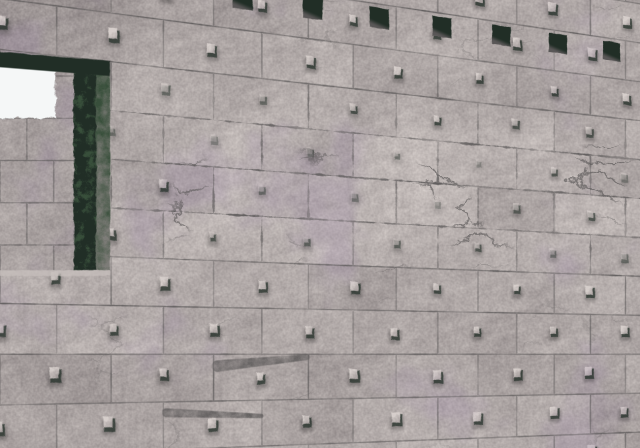
Reproduce this texture procedurally as a WebGL 1 fragment shader.

```glsl
precision highp float;
uniform vec2 u_resolution;

const vec3 STONE_DARK = vec3(0.56, 0.53, 0.53);
const vec3 STONE_LIGHT = vec3(0.775, 0.745, 0.735);
const vec3 JOINT_COLOR = vec3(0.35, 0.34, 0.34);
const vec3 HOLLOW = vec3(0.13, 0.18, 0.15);
const vec3 MOSS = vec3(0.22, 0.31, 0.23);
const vec3 SKY = vec3(0.96, 0.97, 0.97);
const vec3 LILAC = vec3(0.62, 0.54, 0.66);
const vec2 BLOCK = vec2(0.181, 0.0794);   // block size at the left edge
const float HORIZON = 0.5535;             // course line that stays level
const float RECESSION = 0.234;            // shrinkage toward the right
const float JOINT_HALF = 0.0009;
const vec2 BOSS_HALF = vec2(0.0088, 0.0105);
const vec2 SOCKET_HALF = vec2(0.0185, 0.0185);
const float SOCKET_PITCH = 0.75;
const float OPENING_RIGHT = 0.172;
const float OPENING_BOTTOM = 0.422;
const float JAMB_LEFT = 0.115;

float hash(vec2 p) {
  return fract(sin(dot(p, vec2(127.1, 311.7))) * 43758.55);
}

vec2 gradient(vec2 cell) {
  float angle = 6.2832 * hash(cell);
  return vec2(cos(angle), sin(angle));
}

float noise(vec2 p) {
  vec2 i = floor(p), f = p - i;
  vec2 w = f * f * f * (f * (f * 6.0 - 15.0) + 10.0);
  vec2 e = vec2(1.0, 0.0);
  float a = dot(gradient(i), f);
  float b = dot(gradient(i + e.xy), f - e.xy);
  float c = dot(gradient(i + e.yx), f - e.yx);
  float d = dot(gradient(i + e.xx), f - e.xx);
  return mix(mix(a, b, w.x), mix(c, d, w.x), w.y);
}

float fbm(vec2 p) {
  float sum = 0.0, gain = 1.0;
  for (int i = 0; i < 4; i++) {
    sum += gain * noise(p);
    p = p * 2.03 + 17.3;
    gain *= 0.55;
  }
  return sum;
}

float cover(float dist) {
  float pixel = 1.0 / u_resolution.x;
  return 1.0 - smoothstep(-pixel, pixel, dist);
}

float box(vec2 p, vec2 halfSize) {
  vec2 q = abs(p) - halfSize;
  return length(max(q, 0.0)) + min(max(q.x, q.y), 0.0);
}

float streak(vec2 p, vec2 a, vec2 b, float halfWidth) {
  vec2 ab = b - a;
  float t = clamp(dot(p - a, ab) / dot(ab, ab), 0.0, 1.0);
  return cover(length(p - a - ab * t) - halfWidth * (1.0 - 0.5 * t));
}

// Stone grain: broad stains, slanted veins and fine speckle
vec3 stone(vec2 p, float tone) {
  float vein = noise(vec2(p.x * 9.0 + p.y * 14.0, p.y * 75.0 + p.x * 22.0));
  float speckle = noise(p * 190.0) + 0.7 * noise(p * 310.0);
  float t = 0.56 + tone + 0.22 * fbm(p * 7.0) + 0.16 * vein
          + 0.2 * fbm(p * 45.0) + 0.25 * speckle;
  vec3 color = mix(STONE_DARK, STONE_LIGHT, clamp(t, -0.35, 1.3));
  return mix(color, LILAC, 0.28 * smoothstep(0.15, 0.65, fbm(p * 5.0 + 31.0)));
}

// View through the opening: sky, far wall, mossy jamb and lintel
vec3 opening(vec2 p, float rough) {
  float course = p.y / 0.066 + 0.2;
  float shift = 0.5 * mod(floor(course), 2.0);
  vec2 f = abs(fract(vec2(p.x / 0.084 + shift, course) + 0.5) - 0.5);
  float joint = min(f.x * 0.084, f.y * 0.066) - 0.0008 + 0.001 * rough;
  vec3 color = mix(stone(p + 3.0, -0.1), JOINT_COLOR, 0.65 * cover(joint));
  float sky = cover(max(p.y - 0.184, p.x - 0.087) + 0.004 * rough);
  color = mix(color, SKY, sky);
  vec3 reveal = mix(HOLLOW, MOSS, smoothstep(-0.1, 0.6, fbm(p * 60.0)));
  vec3 outer = mix(MOSS, STONE_DARK, clamp(0.3 + 1.6 * (p.y - 0.2) + 0.5 * rough, 0.0, 0.8));
  reveal = mix(reveal, outer, cover(0.150 - p.x + 0.003 * rough));
  color = mix(color, reveal, cover(JAMB_LEFT - p.x + 0.003 * rough));
  return mix(color, HOLLOW, cover(p.y - 0.105 - 0.08 * p.x));
}

void main() {
  // Width is one unit; y runs downward
  vec2 p = vec2(gl_FragCoord.x, u_resolution.y - gl_FragCoord.y) / u_resolution.x;
  float depth = 1.0 - RECESSION * p.x;
  vec2 wall = vec2(p.x, p.y - HORIZON) / (BLOCK * depth);
  vec2 scale = BLOCK * vec2(depth, 1.0);
  vec2 grid = wall + vec2(0.5 * mod(floor(wall.y), 2.0), 0.0);
  vec2 id = floor(grid), f = grid - id;
  float rough = fbm(p * 55.0);
  float worn = smoothstep(-6.5, -5.0, wall.y) * (1.0 - smoothstep(-3.0, -1.5, wall.y));

  // Blocks, brighter in the worn middle courses
  float tone = 0.34 * (hash(id) - 0.5) + 0.14 * worn;
  tone -= 0.45 * (1.0 - smoothstep(0.05, 0.3, length(p * vec2(0.7, 1.4))));
  vec3 color = stone(p, tone);
  float crack = abs(noise(p * vec2(11.0, 24.0) + 5.0) + 0.15 * rough);
  float cracked = smoothstep(0.15, 0.4, noise(p * 9.0 + 40.0)) * (0.3 + 0.7 * worn);
  color = mix(color, JOINT_COLOR, 0.65 * cracked * (1.0 - smoothstep(0.0, 0.05, crack)));

  // Joints, ragged where worn
  vec2 edge = (0.5 - abs(f - 0.5)) * scale * depth;
  float ragged = JOINT_HALF + rough * mix(0.0006, 0.0022, worn);
  float strength = clamp(0.65 + 0.6 * noise(p * 16.0), 0.25, 0.95);
  color = mix(color, JOINT_COLOR, strength * max(cover(edge.y - ragged), 0.8 * cover(edge.x - ragged)));

  // Gouges along two beds
  float gouge = max(streak(p, vec2(0.34, 0.572), vec2(0.48, 0.558), 0.009),
                    streak(p, vec2(0.26, 0.645), vec2(0.408, 0.650), 0.007));
  color = mix(color, JOINT_COLOR, gouge * clamp(0.6 + 0.4 * rough, 0.2, 0.9));

  // One lifting boss on each block, with shade beneath
  vec2 jitter = vec2(hash(id + 3.0), hash(id + 8.0)) - 0.5;
  vec2 q = (f - vec2(0.5, 0.46) - jitter * vec2(0.05, 0.12)) * scale;
  vec2 size = BOSS_HALF * mix(0.7, 1.05, hash(id + 5.0)) * (1.0 - 0.25 * worn);
  float presence = mix(1.0, 0.35 + 0.65 * hash(id + 11.0), worn);
  float wobble = 0.0018 * rough;
  float stain = 1.0 - smoothstep(0.0, 0.013, box(q - vec2(0.001, 0.007), size * 0.6));
  color *= 1.0 - 0.25 * presence * stain;
  color = mix(color, HOLLOW, 0.7 * presence * cover(box(q - vec2(0.0015, 0.003), size) + wobble));
  vec3 face = stone(p, 0.3 - 38.0 * (q.x + q.y));
  color = mix(color, face, presence * cover(box(q + vec2(0.001, 0.002), size * 0.84) + wobble));

  // Beam sockets along the top course
  float slot = floor((wall.x - 3.05) / SOCKET_PITCH + 0.5);
  vec2 s = (wall - vec2(3.05 + slot * SOCKET_PITCH, -7.68)) * scale;
  float socket = cover(box(s, SOCKET_HALF * vec2(0.95, 1.0)) + wobble) * step(-1.0, slot);
  vec3 inside = mix(HOLLOW, JOINT_COLOR, smoothstep(0.006, 0.018, s.y - 0.3 * s.x));
  color = mix(color, inside, socket);

  // Opening with its pale sill
  float sill = cover(abs(p.y - OPENING_BOTTOM - 0.004) - 0.005 + wobble) * cover(p.x - OPENING_RIGHT);
  color = mix(color, STONE_LIGHT, 0.75 * sill);
  float hole = max(max(p.x - OPENING_RIGHT, p.y - OPENING_BOTTOM), 0.081 + 0.083 * p.x - p.y);
  color = mix(color, opening(p, rough), cover(hole + 0.6 * wobble));
  gl_FragColor = vec4(color, 1.0);
}
```
